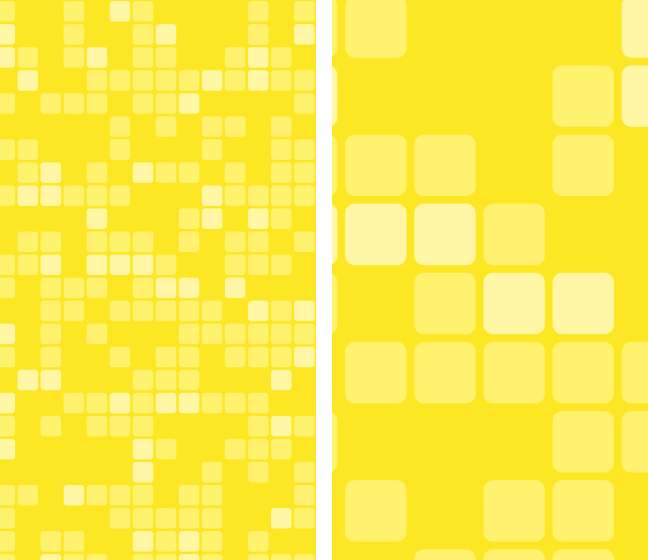
Left: the whole. Right: its middle third, enlarged.
Write a Shadertoy shader that draws this pattern.

```glsl
float hash(vec2 cell) {
    vec3 p = fract(cell.xyx * vec3(0.1031, 0.1030, 0.0973));
    p += dot(p, p.yzx + 33.33);
    return fract((p.x + p.y) * p.z);
}

float roundedSquare(vec2 p, float halfSide, float radius) {
    vec2 q = abs(p) - halfSide + radius;
    return length(max(q, 0.0)) + min(max(q.x, q.y), 0.0) - radius;
}

void mainImage(out vec4 fragColor, in vec2 fragCoord) {
    // Square grid anchored at the top, with a cropped first column
    float cellsPerWidth = 13.714;
    vec2 fromTopLeft = vec2(fragCoord.x, iResolution.y - fragCoord.y) / iResolution.x;
    vec2 grid = fromTopLeft * cellsPerWidth + vec2(0.294, 0.008);
    vec2 cell = floor(grid);

    // Rounded tile with a narrow gutter
    float pixel = cellsPerWidth / iResolution.x;
    float dist = roundedSquare(grid - cell - 0.5, 0.444, 0.14);
    float coverage = clamp(0.5 - dist / pixel, 0.0, 1.0);

    // Each cell is empty, mid-toned or pale
    float pick = hash(cell + 17.0);
    vec3 background = vec3(0.992, 0.906, 0.14);
    vec3 tileColor = mix(vec3(1.0, 0.95, 0.43), vec3(1.0, 0.97, 0.65), step(0.85, pick));
    float filled = step(0.43, pick);

    fragColor = vec4(mix(background, tileColor, coverage * filled), 1.0);
}
```
